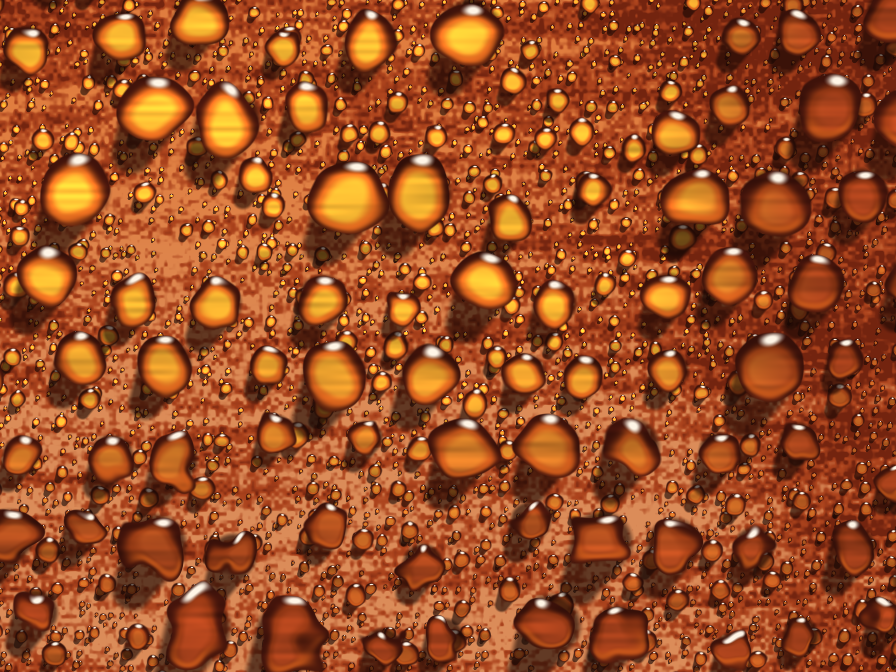
Reproduce this texture procedurally as a WebGL 1 fragment shader.

```glsl
precision highp float;
// Amber water drops on sunlit wood, casting long slanted shadows.
uniform vec2 u_resolution;

const vec3 UMBER = vec3(0.24, 0.07, 0.04);
const vec3 MAHOGANY = vec3(0.45, 0.14, 0.06);
const vec3 RUST = vec3(0.67, 0.26, 0.11);
const vec3 AMBER = vec3(0.90, 0.42, 0.12);
const vec3 TAN = vec3(0.86, 0.55, 0.35);
const vec3 GOLD = vec3(1.0, 0.74, 0.20);
const vec3 GLINT = vec3(1.0, 0.96, 0.90);
const vec2 SHADOW_DIR = vec2(-0.45, -0.89);

vec2 hash2(vec2 p) {
  vec3 a = fract(p.xyx * vec3(0.1031, 0.1030, 0.0973));
  a += dot(a, a.yzx + 33.33);
  return fract((a.xx + a.yz) * a.zy);
}

float noise(vec2 p) {
  vec2 cell = floor(p);
  vec2 f = fract(p);
  f = f * f * (3.0 - 2.0 * f);
  float low = mix(hash2(cell).x, hash2(cell + vec2(1.0, 0.0)).x, f.x);
  float high = mix(hash2(cell + vec2(0.0, 1.0)).x, hash2(cell + 1.0).x, f.x);
  return mix(low, high, f.y);
}

// Horizontal wood fibres, from broad bands to thin lines
float fibres(vec2 p) {
  return 0.5 * noise(p * vec2(3.0, 45.0)) + 0.5 * noise(p * vec2(9.0, 130.0) + 7.0);
}

// Strength of the gold light: fades to the right and to the bottom
float sunlight(vec2 p) {
  return smoothstep(0.1, 0.6, p.y) * (1.0 - smoothstep(0.9, 1.25, p.x));
}

vec3 wood(vec2 p) {
  float speckle = noise(p * 170.0);
  float tone = 0.56 + 0.75 * (fibres(p) - 0.5) + 0.6 * (speckle - 0.5);
  tone += 0.3 * (noise(p * 4.0 + 3.0) - 0.5) + 0.12 * (1.0 - p.y);
  tone -= 0.32 * smoothstep(0.8, 1.3, p.x) + 0.16 * smoothstep(0.7, 1.0, p.y);
  vec3 light = mix(TAN, AMBER, 0.45 * smoothstep(0.3, 0.9, p.y));
  vec3 color = mix(MAHOGANY, RUST, smoothstep(0.1, 0.45, tone));
  return mix(color, light, smoothstep(0.42, 0.8, tone));
}

// Inside of a drop; q runs from the centre to length 1 at the rim
vec3 dropColor(vec2 q, float warmth, float grain) {
  float glow = 1.0 - smoothstep(0.1, 1.08, length(q - vec2(0.0, -0.12)));
  vec3 middle = mix(MAHOGANY, AMBER, 0.25 + 0.75 * warmth);
  vec3 core = mix(RUST, GOLD, warmth);
  vec3 color = mix(UMBER, middle, smoothstep(0.0, 0.4, glow));
  color = mix(color, core, smoothstep(0.3, 0.8, glow));
  color *= 0.72 + 0.56 * grain;
  float crescent = smoothstep(0.6, 0.78, length(q)) * (1.0 - smoothstep(0.8, 0.95, length(q)));
  color = mix(color, AMBER, 0.5 * crescent * smoothstep(0.1, 0.7, -q.y));
  float glint = 1.0 - smoothstep(0.08, 0.32, length((q - vec2(0.1, 0.8)) * vec2(0.75, 1.3)));
  return mix(color, GLINT, glint);
}

// Distance to a tapering shadow that starts at the drop centre
float shadowDistance(vec2 d, float radius) {
  float along = clamp(dot(d, SHADOW_DIR) / (1.5 * radius), 0.0, 1.0);
  return length(d - SHADOW_DIR * along * 1.5 * radius) / radius - mix(0.95, 0.6, along);
}

// Bends a drop outline by smooth noise
vec2 bend(vec2 q, vec2 seed, float amount) {
  vec2 at = q * 1.1 + seed * 40.0;
  return q + amount * (vec2(noise(at), noise(at + 17.0)) - 0.5);
}

// One size class of drops, scattered over a grid of shifted rows
vec3 addDrops(vec3 color, vec2 p, float size, vec2 radii, float density,
              float wobble, float boost, float seed) {
  vec2 grid = p / size;
  vec2 nearest = vec2(9.0);
  float nearRadius = radii.x;
  float shadow = 0.0;
  for (int j = -1; j <= 1; j++) {
    float row = floor(grid.y) + float(j);
    float shift = hash2(vec2(row, seed)).x;
    for (int i = -1; i <= 1; i++) {
      vec2 cell = vec2(floor(grid.x - shift) + float(i), row);
      vec2 pick = hash2(cell + seed * 7.3);
      vec2 spot = hash2(cell + seed * 3.1 + 51.0);
      if (pick.x > density) continue;
      float radius = mix(radii.x, radii.y, pick.y);
      vec2 center = cell + 0.5 + (spot - 0.5) * (1.0 - 1.9 * radius / size);
      vec2 d = p - (center + vec2(shift, 0.0)) * size;
      shadow = max(shadow, 1.0 - smoothstep(-0.15, 0.12, shadowDistance(d, radius)));
      vec2 q = d / radius * mix(vec2(1.1, 0.92), vec2(0.95, 1.08), spot.x);
      q = bend(q, spot, wobble);
      if (length(q) < length(nearest)) {
        nearest = q;
        nearRadius = radius;
      }
    }
  }
  color = mix(color, color * 0.3 + UMBER * 0.25, 0.88 * shadow);
  float blur = 1.2 / (u_resolution.y * nearRadius);
  float cover = 1.0 - smoothstep(1.0 - blur, 1.0 + blur, length(nearest));
  float warmth = clamp(sunlight(p) + boost, 0.0, 1.0);
  return mix(color, dropColor(nearest, warmth, fibres(p + 5.0)), cover);
}

void main() {
  vec2 p = gl_FragCoord.xy / u_resolution.y;
  float wobble = mix(0.95, 0.35, smoothstep(0.1, 0.45, p.y));
  vec3 color = wood(p);
  // Fine spray first, the large drops on top
  color = addDrops(color, p, 0.019, vec2(0.0025, 0.0048), 0.5, 0.2, 0.3, 1.0);
  color = addDrops(color, p, 0.036, vec2(0.005, 0.010), 0.55, 0.2, 0.3, 2.0);
  color = addDrops(color, p, 0.075, vec2(0.011, 0.020), 0.5, 0.25, 0.2, 3.0);
  color = addDrops(color, p, 0.128, vec2(0.024, 0.054), 0.88, wobble, 0.0, 4.0);
  gl_FragColor = vec4(color, 1.0);
}
```
